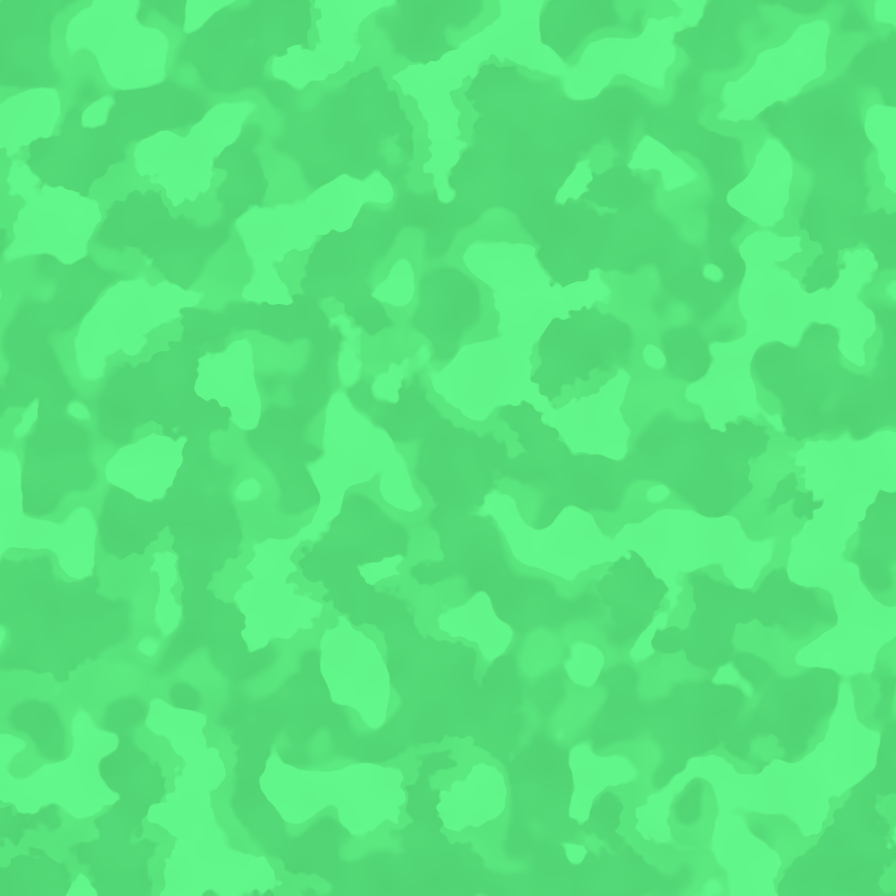
A three.js fragment shader for this texture:

```glsl
// Mottled green camouflage: bright ragged patches and softer mid-tone ones on a dark ground.
varying vec2 vUv;

const vec3 DARK = vec3(0.322, 0.842, 0.461);
const vec3 MID = vec3(0.350, 0.902, 0.494);
const vec3 BRIGHT = vec3(0.381, 0.966, 0.541);

const float PATCH_SCALE = 11.0;   // patches across the canvas
const float DETAIL = 0.45;        // weight of the second octave
const float BRIGHT_LEVEL = 0.145; // field height where bright patches start
const float MID_LEVEL = 0.005;    // field height where mid patches start
const float BRIGHT_EDGE = 0.030;  // half width of the bright edge
const float MID_EDGE = 0.045;     // half width of the mid edge
const float MID_FOLLOW = 0.75;    // how closely mid patches hug bright ones
const float WARP = 0.014;         // slow bending of the outlines
const float RAGGED_SCALE = 85.0;
const float RAGGED = 0.011;       // strongest fine displacement of the outlines
const float SHADE = 0.030;        // soft tonal drift inside the patches

// Random unit gradient for a lattice point.
vec2 gradientAt(vec2 cell) {
  vec3 p = fract(cell.xyx * vec3(0.1031, 0.1030, 0.0973));
  p += dot(p, p.yzx + 33.33);
  float angle = 6.28318 * fract((p.x + p.y) * p.z);
  return vec2(cos(angle), sin(angle));
}

float gradientNoise(vec2 p) {
  vec2 i = floor(p);
  vec2 f = p - i;
  vec2 u = f * f * f * (f * (f * 6.0 - 15.0) + 10.0);
  vec2 e = vec2(1.0, 0.0);
  float a = dot(gradientAt(i), f);
  float b = dot(gradientAt(i + e.xy), f - e.xy);
  float c = dot(gradientAt(i + e.yx), f - e.yx);
  float d = dot(gradientAt(i + e.xx), f - e.xx);
  return mix(mix(a, b, u.x), mix(c, d, u.x), u.y);
}

vec2 noisePair(vec2 p) {
  return vec2(gradientNoise(p + 17.3), gradientNoise(p + 71.9));
}

// Two octaves, the second turned to hide the lattice.
float patchField(vec2 p) {
  mat2 turn = mat2(0.8, 0.6, -0.6, 0.8);
  return gradientNoise(p) + DETAIL * gradientNoise(turn * p * 2.1 + 43.7);
}

void main() {
  // Bend the outlines, and fray only some stretches of them.
  float fray = smoothstep(-0.15, 0.35, gradientNoise(vUv * 7.0 + 29.1));
  vec2 p = vUv + WARP * noisePair(vUv * 14.0);
  p += RAGGED * mix(0.15, 1.0, fray) * noisePair(vUv * RAGGED_SCALE);

  // Mid patches partly follow the bright ones and partly stand alone.
  float brightField = patchField(p * PATCH_SCALE + 5.2);
  float looseField = patchField(p * PATCH_SCALE * 1.15 + 131.6);
  float midField = mix(looseField, brightField, MID_FOLLOW * 0.71);
  midField /= length(vec2(MID_FOLLOW * 0.71, 1.0 - MID_FOLLOW * 0.71));

  float softness = MID_EDGE * mix(2.2, 0.8, fray);
  float mid = smoothstep(MID_LEVEL - softness, MID_LEVEL + softness, midField);
  float bright = smoothstep(BRIGHT_LEVEL - BRIGHT_EDGE, BRIGHT_LEVEL + BRIGHT_EDGE, brightField);

  // Layer the tones, with a gentle drift that fades in the bright patches.
  vec3 color = mix(mix(DARK, MID, mid), BRIGHT, bright);
  float drift = gradientNoise(vUv * 15.0 + 90.4) + 0.5 * gradientNoise(vUv * 31.0 + 12.8);
  color *= 1.0 + SHADE * drift * mix(1.0, 0.35, bright);
  gl_FragColor = vec4(color, 1.0);
}
```
